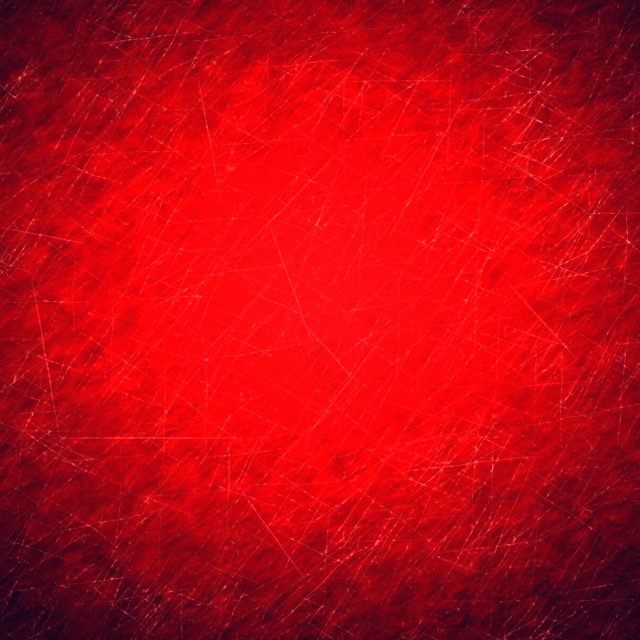
Give the GLSL for this background, as a Shadertoy shader.

```glsl
// Scratched red surface: a bright centre falling off to near-black plum corners.
// Stretched gradient noise gives the fibrous mottling; rotated grids of hairlines,
// speckled noise veins and a few long scratches make the worn, pale marks on top.

vec2 hash2(vec2 p) {
    p = vec2(dot(p, vec2(127.1, 311.7)), dot(p, vec2(269.5, 183.3)));
    return fract(sin(p) * 43758.5);
}

mat2 rotation(float a) {
    return mat2(cos(a), -sin(a), sin(a), cos(a));
}

float cornerSlope(vec2 cell, vec2 corner, vec2 f) {
    return dot(hash2(cell + corner) * 2.0 - 1.0, f - corner);
}

float gradientNoise(vec2 p) {
    vec2 i = floor(p), f = fract(p);
    vec2 u = f * f * f * (f * (f * 6.0 - 15.0) + 10.0);
    float low = mix(cornerSlope(i, vec2(0, 0), f), cornerSlope(i, vec2(1, 0), f), u.x);
    float high = mix(cornerSlope(i, vec2(0, 1), f), cornerSlope(i, vec2(1, 1), f), u.x);
    return mix(low, high, u.y);
}

float fbm(vec2 p) {
    float sum = 0.0, amplitude = 1.0;
    for (int i = 0; i < 4; i++) {
        sum += amplitude * gradientNoise(p);
        p = rotation(0.6) * p * 2.03 + 7.3;
        amplitude *= 0.65;
    }
    return sum;
}

// Soft line coverage, never thinner than about one pixel
float stroke(float dist, float width) {
    return 1.0 - smoothstep(0.0, width + 1.0 / iResolution.y, dist);
}

// Long scratch from a to b, fading towards both ends
float scratch(vec2 p, vec2 a, vec2 b) {
    vec2 ab = b - a;
    float t = clamp(dot(p - a, ab) / dot(ab, ab), 0.0, 1.0);
    return stroke(length(p - a - ab * t), 0.0007) * (0.3 + 2.8 * t * (1.0 - t));
}

// One slightly tilted, bowed hairline in every long thin cell of a rotated grid
float hairlines(vec2 p, float angle, float scale, float seed) {
    vec2 stretch = scale * vec2(1.0, 7.0);
    vec2 q = rotation(angle) * p * stretch + seed * 3.7;
    q.x += hash2(vec2(floor(q.y), seed)).x;
    vec2 f = fract(q) - 0.5;
    vec2 h = hash2(floor(q) + seed * 17.0);
    float path = (h.x - 0.5) * (0.4 + f.x * f.x) + (fract(h.x * 7.0) - 0.5) * f.x * 0.9;
    float fade = 1.0 - smoothstep(0.2, 0.5, abs(f.x));
    return stroke(abs(f.y - path) / stretch.y, 0.0005) * fade * h.y * h.y * h.y;
}

// Short broken veins where a noise field crosses zero
float veins(vec2 p, float scale) {
    float line = 1.0 - smoothstep(0.0, 0.0016 * scale, abs(gradientNoise(p * scale)));
    return line * smoothstep(0.08, 0.4, gradientNoise(p * scale * 0.7 + 60.0));
}

void mainImage(out vec4 fragColor, in vec2 fragCoord) {
    vec2 uv = fragCoord / iResolution.xy;
    vec2 wobble = vec2(gradientNoise(uv * 23.0), gradientNoise(uv * 23.0 + 40.0));

    // Vignette, a little heavier towards the bottom
    float radius = length((uv - vec2(0.505, 0.545)) * vec2(0.95, 1.08));
    radius += 0.018 * fbm(uv * 5.0 + 2.0);
    float tone = 1.02 - 0.94 * smoothstep(0.2, 0.76, radius);

    // Mottling: round blotches and fibres leaning up to the right
    float blotches = fbm(uv * 19.0 + wobble * 0.6);
    float fibres = fbm(rotation(0.7) * (uv + wobble * 0.012) * vec2(18.0, 70.0));
    float crossFibres = fbm(rotation(0.2) * uv * vec2(20.0, 55.0) + 31.0);
    float grain = gradientNoise(uv * 210.0);
    float mottle = 0.17 * blotches + 0.15 * fibres + 0.13 * crossFibres + 0.1 * grain;
    float rim = smoothstep(0.08, 0.4, radius);
    tone += mottle * mix(0.45, 1.0, rim) * mix(0.6, 1.0, smoothstep(0.1, 0.35, tone));

    // Scattered hairlines, two thirds of them near one diagonal
    float hairs = 0.0;
    for (int i = 0; i < 16; i++) {
        float seed = float(i) + 1.0;
        vec2 h = hash2(vec2(seed, 5.0));
        float spread = i % 3 == 0 ? 3.0 : 0.6;
        hairs += hairlines(uv + wobble * 0.004, 0.78 + (h.x - 0.5) * spread, 2.5 + 5.0 * h.y, seed);
    }
    hairs *= 0.5 + 0.9 * smoothstep(-0.2, 0.4, gradientNoise(uv * 9.0 + 15.0));

    // Long scratches
    vec2 p = uv + wobble * 0.002;
    float marks = scratch(p, vec2(0.31, 0.876), vec2(0.345, 0.688));
    marks += scratch(p, vec2(0.727, 0.85), vec2(0.612, 0.635));
    marks += scratch(p, vec2(0.612, 0.492), vec2(0.488, 0.33));
    marks += scratch(p, vec2(0.09, 0.316), vec2(0.38, 0.315));
    marks += scratch(p, vec2(0.417, 0.66), vec2(0.49, 0.46));
    marks += scratch(p, vec2(0.47, 0.50), vec2(0.56, 0.40));
    marks += scratch(p, vec2(0.54, 0.772), vec2(0.365, 0.596));
    marks += scratch(p, vec2(0.05, 0.56), vec2(0.095, 0.31));
    marks += scratch(p, vec2(0.0, 0.645), vec2(0.13, 0.62));
    marks += scratch(p, vec2(0.794, 0.557), vec2(0.90, 0.44));
    marks += scratch(p, vec2(0.378, 0.232), vec2(0.48, 0.09));
    marks += scratch(p, vec2(0.56, 0.147), vec2(0.443, 0.03));

    // Worn specks break the lines into bright dots
    float specks = smoothstep(0.0, 0.35, gradientNoise(uv * 150.0));
    float curls = veins(uv + wobble * 0.04, 24.0) + veins(uv + wobble * 0.03 + 5.0, 37.0);
    float wear = hairs * (0.3 + 0.8 * specks) + 0.5 * curls * (0.15 + 1.2 * specks);
    wear += marks * (0.5 + 0.5 * specks);

    // Plum to red, with scratches lifting the red first and then paling it
    tone = clamp(tone + 0.3 * min(wear, 1.3), 0.0, 1.0);
    vec3 color = mix(vec3(0.08, 0.015, 0.11), vec3(1.0, 0.01, 0.03), tone);
    color += vec3(0.0, 0.035, 0.045) * (1.0 - smoothstep(0.0, 0.3, radius));
    color += vec3(0.06, 0.26, 0.26) * min(wear, 1.4) * (0.25 + 0.75 * tone);
    fragColor = vec4(clamp(color, 0.0, 1.0), 1.0);
}
```
